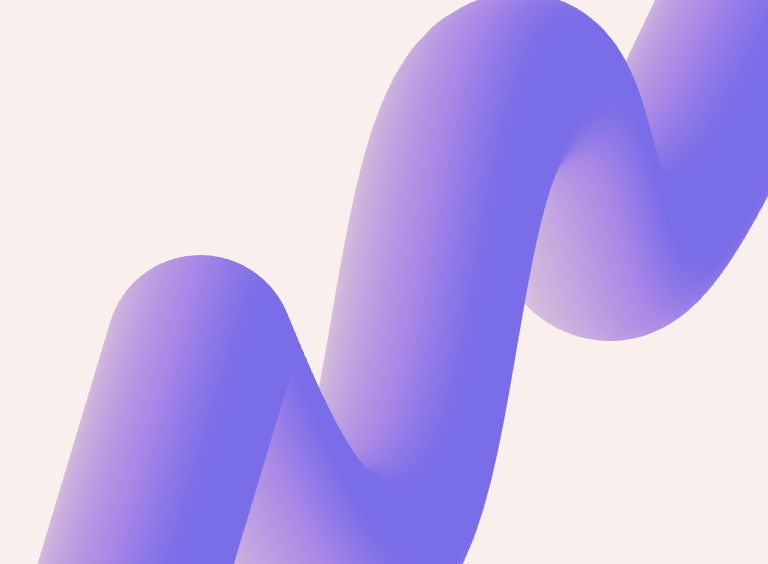
This background is drawn by a WebGL 2 fragment shader. Its source:

```glsl
#version 300 es
precision highp float;
// A thick ribbon made by sweeping a shaded disc along a wavy Bezier path.
// Each point takes the earliest disc that covers it, so the start of the
// path lies on top, and the offset in that disc sets its gradient colour.

uniform vec2 u_resolution;
out vec4 outColor;

const float RADIUS = 0.1667;
const float GRADIENT_TILT = 0.34;
const int STEPS = 24;

const vec3 PAPER = vec3(0.977, 0.938, 0.926);
const vec3 BLUSH = vec3(0.87, 0.78, 0.85);
const vec3 ORCHID = vec3(0.665, 0.53, 0.90);
const vec3 INDIGO = vec3(0.48, 0.43, 0.91);

vec2 bezier(vec2 a, vec2 b, vec2 c, vec2 d, float t) {
  float s = 1.0 - t;
  return s * s * s * a + 3.0 * s * s * t * b + 3.0 * s * t * t * c + t * t * t * d;
}

// Finds the first disc on the line a-b that covers p; gives the offset from its centre.
bool sweepLine(vec2 p, vec2 a, vec2 b, float radius, out vec2 offset) {
  vec2 along = b - a;
  offset = p - a;
  float outside = dot(offset, offset) - radius * radius;
  if (outside <= 0.0) return true;
  float len2 = dot(along, along);
  float proj = dot(offset, along);
  float disc = proj * proj - len2 * outside;
  if (disc < 0.0) return false;
  float s = (proj - sqrt(disc)) / len2;
  offset -= s * along;
  return s >= 0.0 && s <= 1.0;
}

bool sweepCurve(vec2 p, vec2 a, vec2 b, vec2 c, vec2 d, float radius, out vec2 offset) {
  // Skip curves whose control box is out of reach
  vec2 low = min(min(a, b), min(c, d)) - radius;
  vec2 high = max(max(a, b), max(c, d)) + radius;
  offset = vec2(0.0);
  if (any(lessThan(p, low)) || any(greaterThan(p, high))) return false;
  vec2 from = a;
  for (int i = 1; i <= STEPS; i++) {
    vec2 to = bezier(a, b, c, d, float(i) / float(STEPS));
    if (sweepLine(p, from, to, radius, offset)) return true;
    from = to;
  }
  return false;
}

// Three-stop gradient across the disc, on a tilted axis
vec3 discColor(vec2 offset, float radius, float tilt) {
  float v = dot(offset / radius, vec2(cos(tilt), sin(tilt)));
  vec3 light = mix(BLUSH, ORCHID, clamp((v + 1.0) / 1.33, 0.0, 1.0));
  return mix(light, INDIGO, clamp((v - 0.33) / 0.55, 0.0, 1.0));
}

vec3 scene(vec2 p) {
  // Path joints, from the lower left to the upper right
  vec2 start = vec2(0.151, -0.298);
  vec2 bend = vec2(0.355, 0.381);
  vec2 valley = vec2(0.603, 0.014);
  vec2 peak = vec2(0.922, 0.846);
  vec2 dip = vec2(1.082, 0.562);
  vec2 end = vec2(1.454, 1.230);

  vec2 offset;
  bool hit = sweepLine(p, start, bend, RADIUS, offset)
    || sweepCurve(p, bend, vec2(0.411, 0.246), vec2(0.505, 0.014), valley, RADIUS, offset)
    || sweepCurve(p, valley, vec2(0.770, 0.014), vec2(0.736, 0.846), peak, RADIUS, offset)
    || sweepCurve(p, peak, vec2(1.002, 0.846), vec2(0.993, 0.562), dip, RADIUS, offset)
    || sweepCurve(p, dip, vec2(1.152, 0.562), vec2(1.268, 0.840), end, RADIUS, offset);
  return hit ? discColor(offset, RADIUS, GRADIENT_TILT) : PAPER;
}

void main() {
  // Four samples on a rotated grid smooth every edge
  vec3 color = vec3(0.0);
  vec2 shift = vec2(0.375, 0.125);
  for (int i = 0; i < 4; i++) {
    color += scene((gl_FragCoord.xy + shift) / u_resolution.y);
    shift = vec2(-shift.y, shift.x);
  }
  outColor = vec4(color / 4.0, 1.0);
}
```
